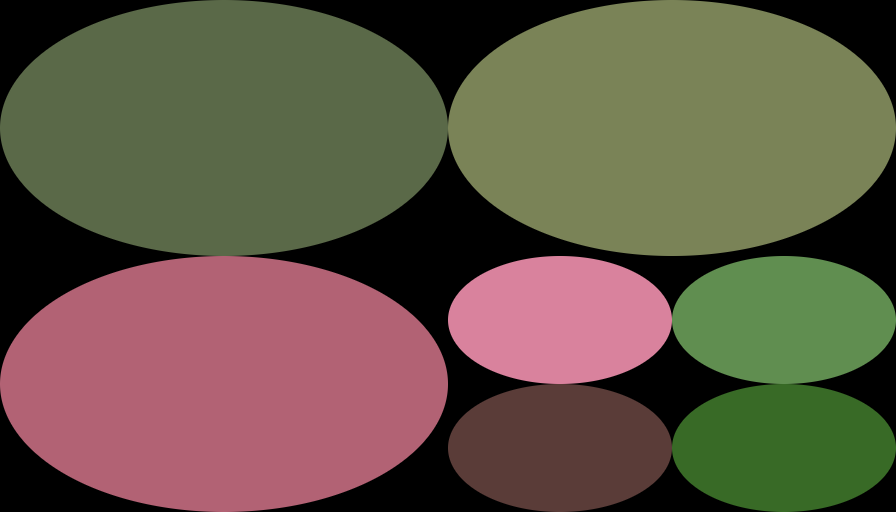
Write a WebGL 1 fragment shader that draws this background.

```glsl
precision highp float;
// Flat ellipses on black, each filling one cell of a quadtree.
// The canvas splits into quadrants, the lower right one splits again,
// and each cell draws its inscribed ellipse with a smoothed edge.

uniform vec2 u_resolution;

#define LEVELS 2
#define EDGE_PIXELS 1.0
#define BACKGROUND vec3(0.0)
#define MOSS vec3(0.353, 0.412, 0.282)
#define OLIVE vec3(0.478, 0.514, 0.341)
#define ROSE vec3(0.698, 0.384, 0.455)
#define PINK vec3(0.851, 0.510, 0.616)
#define LEAF vec3(0.376, 0.557, 0.314)
#define BROWN vec3(0.353, 0.235, 0.220)
#define FOREST vec3(0.220, 0.416, 0.149)

// Picks one of four colours; quadrant is 0 or 1 on each axis.
vec3 quadrantColour(vec2 quadrant, vec3 topLeft, vec3 topRight,
                    vec3 bottomLeft, vec3 bottomRight) {
  vec3 top = mix(topLeft, topRight, quadrant.x);
  vec3 bottom = mix(bottomLeft, bottomRight, quadrant.x);
  return mix(bottom, top, quadrant.y);
}

// Coverage of the ellipse inscribed in a cell; local runs from 0 to 1.
float ellipseCoverage(vec2 local, vec2 cellPixels) {
  vec2 p = local * 2.0 - 1.0;
  float radius = length(p);
  float slope = length(2.0 * p / cellPixels) / max(radius, 0.001);
  float pixelDistance = (radius - 1.0) / max(slope, 0.00001);
  return clamp(0.5 - pixelDistance / EDGE_PIXELS, 0.0, 1.0);
}

void main() {
  vec2 local = gl_FragCoord.xy / u_resolution;
  vec2 cellPixels = u_resolution;
  vec3 colour = BACKGROUND;

  // Descend the tree, stopping outside the lower right quadrant.
  for (int level = 0; level < LEVELS; level++) {
    vec2 quadrant = step(0.5, local);
    local = local * 2.0 - quadrant;
    cellPixels *= 0.5;
    if (level == 0) {
      colour = quadrantColour(quadrant, MOSS, OLIVE, ROSE, BACKGROUND);
    } else {
      colour = quadrantColour(quadrant, PINK, LEAF, BROWN, FOREST);
    }
    if (quadrant.x < 0.5 || quadrant.y > 0.5) break;
  }

  float coverage = ellipseCoverage(local, cellPixels);
  gl_FragColor = vec4(mix(BACKGROUND, colour, coverage), 1.0);
}
```
